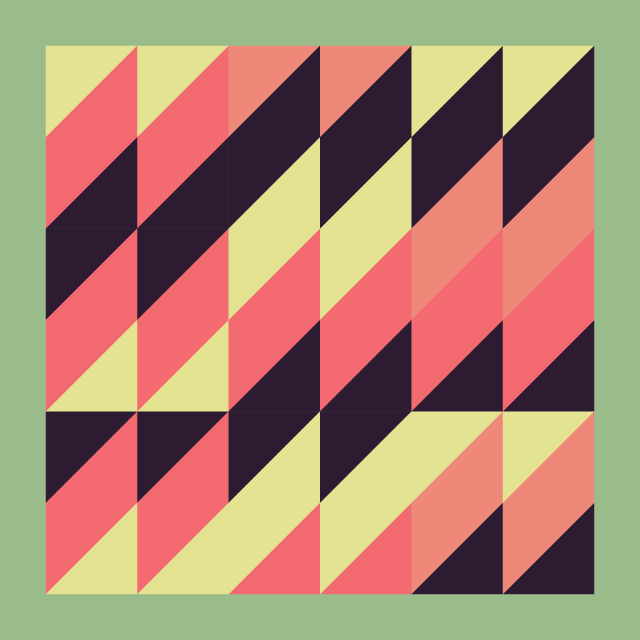
A Shadertoy shader for this pattern:

```glsl
// A framed patchwork of slanted bands: 6 columns of 3 stacked blocks inside a plain border.

const float CELLS = 7.0;          // canvas width in cells, border included
const float BORDER = 0.5;         // border width in cells
const float INNER = 6.0;          // patchwork width in cells
const float BLOCK = 2.0;          // block side in cells
const float SEAM_WIDTH = 0.008;   // hairline between blocks, in cells
const float SEAM_STRENGTH = 0.08;
const int SAMPLES = 4;            // smoothing samples per axis

const vec3 GREEN = vec3(0.605, 0.737, 0.545);

// Swatches: 0 dark, 1 pink, 2 salmon, 3 yellow
const vec3 SWATCHES[4] = vec3[4](
    vec3(0.176, 0.106, 0.192),
    vec3(0.957, 0.416, 0.443),
    vec3(0.933, 0.533, 0.471),
    vec3(0.894, 0.890, 0.573));

// Swatch of the top, middle and bottom band of each block, row by row from the top
const ivec3 BANDS[9] = ivec3[9](
    ivec3(3, 1, 0), ivec3(2, 0, 3), ivec3(3, 0, 2),
    ivec3(0, 1, 3), ivec3(3, 1, 0), ivec3(2, 1, 0),
    ivec3(0, 1, 3), ivec3(0, 3, 1), ivec3(3, 2, 0));

// Faint line where neighbouring blocks meet
float seam(vec2 grid) {
    vec2 toSeam = abs(mod(grid + 0.5 * BLOCK, BLOCK) - 0.5 * BLOCK);
    return step(min(toSeam.x, toSeam.y), 0.5 * SEAM_WIDTH);
}

vec3 patchwork(vec2 uv) {
    vec2 grid = fract(uv) * CELLS - BORDER;
    if (any(lessThan(grid, vec2(0.0))) || any(greaterThanEqual(grid, vec2(INNER)))) {
        return GREEN;
    }

    ivec2 block = ivec2(grid / BLOCK);
    ivec3 bands = BANDS[(2 - block.y) * 3 + block.x];

    // Height above the diagonal of the column picks the band
    float rise = mod(grid.y, BLOCK) - fract(grid.x);
    int swatch = rise > 1.0 ? bands.x : rise > 0.0 ? bands.y : bands.z;

    return mix(SWATCHES[swatch], GREEN, SEAM_STRENGTH * seam(grid));
}

void mainImage(out vec4 fragColor, in vec2 fragCoord) {
    // Average a small grid of samples to smooth every edge
    vec3 color = vec3(0.0);
    for (int j = 0; j < SAMPLES; j++) {
        for (int i = 0; i < SAMPLES; i++) {
            vec2 offset = (vec2(i, j) + 0.5) / float(SAMPLES) - 0.5;
            color += patchwork((fragCoord + offset) / iResolution.xy);
        }
    }
    fragColor = vec4(color / float(SAMPLES * SAMPLES), 1.0);
}
```
